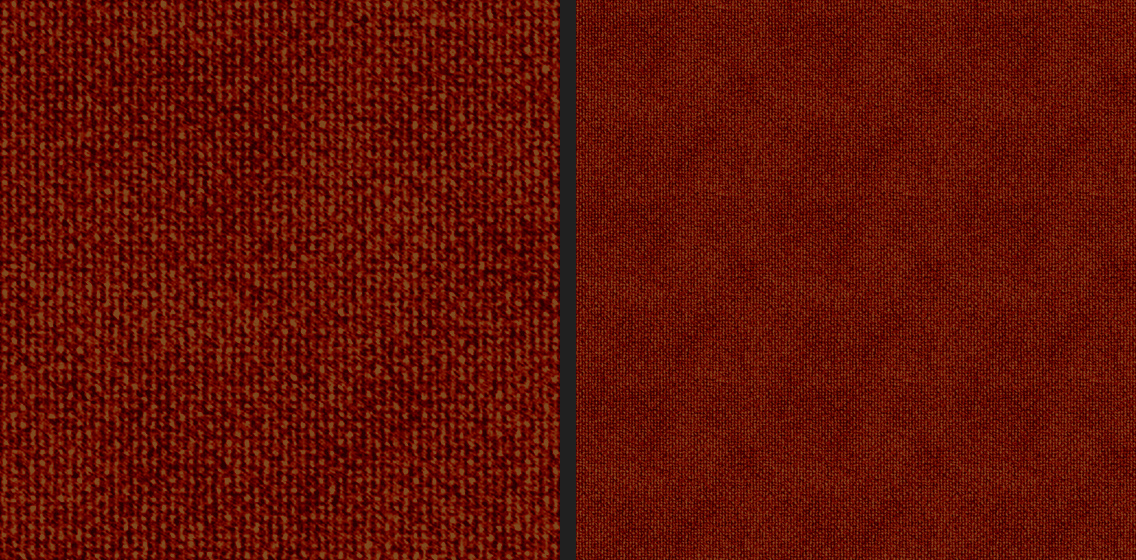
Left: one tile. Right: repeated 3 by 3.
This texture is drawn by a WebGL 2 fragment shader. Its source:

```glsl
#version 300 es
precision highp float;
uniform vec2 u_resolution;
out vec4 outColor;

#define WEAVE vec2(60.0, 60.0)
#define FIBRE_CELLS vec2(190.0, 160.0)
#define GRAIN_CELLS vec2(256.0, 256.0)
#define GROOVE_DEPTH 0.17
#define BUMP_HEIGHT 0.12
#define CROSSING_LIFT 0.09
#define FIBRE_AMOUNT 0.44
#define GRAIN_AMOUNT 0.38
#define STITCH_VARIATION 0.14
#define STITCH_JITTER 0.18
#define FADE_AMOUNT 0.09
#define BASE_LEVEL 0.5

const float TAU = 6.2831853;

float hash(vec2 p) {
  vec3 q = fract(vec3(p.xyx) * vec3(0.1031, 0.1030, 0.0973));
  q += dot(q, q.yzx + 33.33);
  return fract((q.x + q.y) * q.z);
}

// Value noise that wraps after one unit of p
float wrapNoise(vec2 p, vec2 cells, float seed) {
  p *= cells;
  vec2 i = floor(p);
  vec2 f = p - i;
  f = f * f * (3.0 - 2.0 * f);
  vec2 lo = mod(i, cells) + seed;
  vec2 hi = mod(i + 1.0, cells) + seed;
  return mix(mix(hash(lo), hash(vec2(hi.x, lo.y)), f.x),
             mix(hash(vec2(lo.x, hi.y)), hash(hi), f.x), f.y);
}

// Height of the vertical ribs and of the stitches crossing over and under
float weaveHeight(vec2 uv) {
  vec2 wobble = vec2(wrapNoise(uv, WEAVE, 11.0), wrapNoise(uv, WEAVE, 47.0)) - 0.5;
  vec2 p = uv * WEAVE + wobble * vec2(0.2, 2.0 * STITCH_JITTER);
  float column = mod(floor(p.x), WEAVE.x);
  p.y += STITCH_JITTER * (hash(vec2(column, 5.0)) - 0.5);
  float rib = -cos(TAU * p.x);
  float stitch = -cos(TAU * p.y);
  float onRib = 0.5 + 0.5 * rib;
  float bump = onRib * (0.5 + 0.5 * stitch);
  float crossing = sin(0.5 * TAU * p.x) * sin(0.5 * TAU * p.y);
  vec2 cell = mod(floor(p), WEAVE);
  float lift = STITCH_VARIATION * (hash(cell + 83.0) - 0.5) * bump * 2.0;
  return GROOVE_DEPTH * rib + BUMP_HEIGHT * stitch * (0.2 + 0.8 * onRib)
       + CROSSING_LIFT * crossing + lift;
}

// Dark maroon through red to tan
vec3 threadColor(float level) {
  const vec3 ramp[6] = vec3[6](
    vec3(0.17, 0.00, 0.00), vec3(0.28, 0.00, 0.00), vec3(0.38, 0.00, 0.00),
    vec3(0.48, 0.05, 0.00), vec3(0.49, 0.18, 0.04), vec3(0.50, 0.29, 0.12));
  float t = clamp((level - 0.2) / 0.125, 0.0, 4.999);
  int k = int(t);
  return mix(ramp[k], ramp[k + 1], fract(t));
}

void main() {
  vec2 uv = gl_FragCoord.xy / u_resolution;

  // Short slanted fibres, fine grain and slow fading
  float fibre = wrapNoise(vec2(uv.x + uv.y, uv.y), FIBRE_CELLS, 3.0) - 0.5;
  float grain = wrapNoise(uv, GRAIN_CELLS, 29.0) - 0.5;
  float fade = wrapNoise(uv, vec2(7.0), 61.0) - 0.5;

  float level = BASE_LEVEL + weaveHeight(uv);
  level += FIBRE_AMOUNT * fibre + GRAIN_AMOUNT * grain + FADE_AMOUNT * fade;
  outColor = vec4(threadColor(level), 1.0);
}
```
